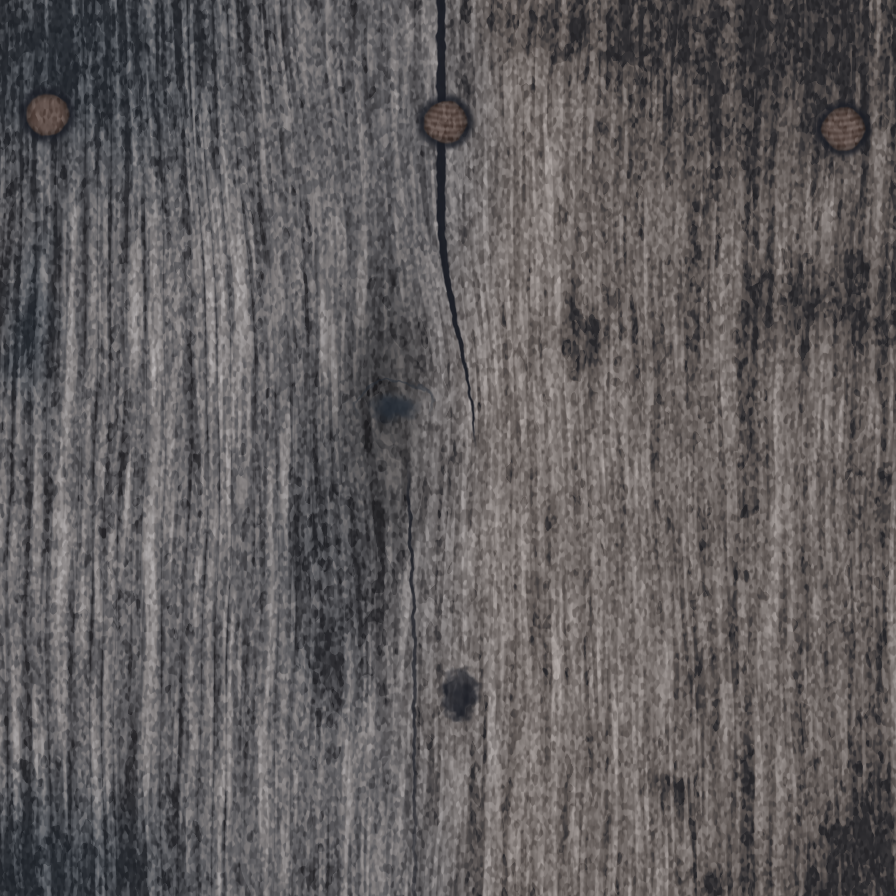
Reproduce this texture procedurally as a Shadertoy shader.

```glsl
// Weathered wooden planks: ridged grain, dark stains, a split, a knot and three pegs.
#define BASE_TONE 0.408
#define FIBRE_CONTRAST 0.23
#define SPECKLE_CONTRAST 0.21
#define RIDGE_DEPTH 0.20
#define RIDGE_FREQUENCY 310.0
#define STAIN_DEPTH 0.15
#define PIT_DEPTH 0.10
#define PEG_RADIUS 0.025
#define COOL_TINT vec3(-0.001, -0.004, 0.009)
#define WARM_TINT vec3(0.024, -0.005, -0.016)
#define CRACK_COLOR vec3(0.10, 0.11, 0.14)
#define KNOT vec2(0.44, 0.545)

// Centre and half size of each stain.
const vec4 STAINS[11] = vec4[11](
    vec4(0.08, 0.95, 0.17, 0.15), vec4(0.87, 0.95, 0.15, 0.13),
    vec4(0.04, 0.64, 0.03, 0.09), vec4(0.06, 0.02, 0.14, 0.09),
    vec4(0.98, 0.02, 0.10, 0.09), vec4(0.65, 0.625, 0.025, 0.03),
    vec4(0.91, 0.66, 0.10, 0.06), vec4(0.39, 0.36, 0.05, 0.14),
    vec4(0.63, 0.97, 0.09, 0.05), vec4(0.735, 0.105, 0.022, 0.02),
    vec4(0.79, 0.01, 0.03, 0.02));

vec2 hash2(vec2 p) {
    vec3 q = fract(p.xyx * vec3(0.1031, 0.1030, 0.0973));
    q += dot(q, q.yzx + 33.33);
    return fract((q.xx + q.yz) * q.zy);
}

// Smooth cellular noise: random cell values blended by distance.
float cellNoise(vec2 p) {
    vec2 cell = floor(p), local = p - cell;
    float sum = 0.0, total = 0.0;
    for (int i = 0; i < 9; i++) {
        vec2 o = vec2(i % 3, i / 3) - 1.0;
        vec2 d = o + hash2(cell + o) - local;
        float w = exp(-5.0 * dot(d, d));
        sum += w * hash2(cell + o + 71.0).x;
        total += w;
    }
    return sum / total;
}

// Layered sines for slow, cloudy variation.
float waves(vec2 p) {
    float v = 0.0, a = 0.5;
    for (int i = 0; i < 4; i++) {
        v += a * sin(p.x + 1.3 * sin(p.y + float(i)));
        p = mat2(1.3, 1.1, -1.1, 1.3) * p + 2.7;
        a *= 0.6;
    }
    return v;
}

float blob(vec2 p, vec2 center, vec2 size) {
    vec2 d = (p - center) / size;
    return exp(-dot(d, d));
}

float lineMask(float d, float halfWidth) {
    float soft = max(0.0012, 1.0 / iResolution.y);
    return 1.0 - smoothstep(halfWidth - soft, halfWidth + soft, abs(d));
}

void mainImage(out vec4 fragColor, in vec2 fragCoord) {
    vec2 uv = fragCoord / iResolution.xy;
    float leftPlank = 1.0 - smoothstep(0.22, 0.46, uv.x);
    float cloud = waves(uv * vec2(13.0, 6.0));
    float ragged = 0.005 * waves(uv * 130.0);

    // Grain coordinate wavers slowly and bows around the knot.
    vec2 fromKnot = uv - KNOT;
    float bow = blob(uv, KNOT, vec2(0.07, 0.14));
    float grain = uv.x - 0.6 * fromKnot.x * bow + 0.03 * blob(uv, vec2(0.3, 1.0), vec2(0.12, 0.3));
    grain += 0.007 * sin(uv.y * 5.0 + uv.x * 6.0) + 0.001 * sin(uv.y * 23.0 + uv.x * 31.0);

    // Long fibres, fine speckles and broad bands.
    float fibre = cellNoise(vec2(grain * 260.0, uv.y * 14.0));
    float strand = cellNoise(vec2(grain * 100.0 + 40.0, uv.y * 2.5));
    float speckle = cellNoise(uv * vec2(330.0, 190.0) + 9.0);
    float tone = BASE_TONE + FIBRE_CONTRAST * (fibre - 0.5) + SPECKLE_CONTRAST * (speckle - 0.5);
    tone += 0.12 * (strand - 0.5) + 0.02 * cloud;

    // Rounded ridges with narrow grooves on the left plank.
    float phase = grain * RIDGE_FREQUENCY + 2.0 * sin(grain * 53.0) + sin(grain * 97.0 + uv.y * 4.0);
    float ridge = sqrt(abs(sin(0.5 * phase))) - 0.76;
    tone += RIDGE_DEPTH * leftPlank * (0.5 + strand) * ridge;

    // Stains and fine clustered pits.
    vec2 p = uv + 0.022 * vec2(waves(uv * 23.0), waves(uv.yx * 19.0 + 4.0));
    float stain = 0.0;
    for (int i = 0; i < 11; i++) stain += blob(p, STAINS[i].xy, STAINS[i].zw);
    stain = min(stain, 1.1);
    float pitNoise = 0.75 * cellNoise(vec2(grain * 170.0, uv.y * 85.0) + 17.0) + 0.25 * strand;
    float pitLevel = 0.24 + 0.03 * cloud + 0.22 * stain;
    float pits = 1.0 - smoothstep(pitLevel - 0.06, pitLevel + 0.08, pitNoise);
    tone -= STAIN_DEPTH * stain + PIT_DEPTH * pits;
    tone += 0.04 * blob(uv, vec2(0.58, 0.4), vec2(0.16, 0.4)) - 0.05 * smoothstep(0.35, 0.75, length(uv - 0.5));
    tone = max(tone, 0.14 + 0.08 * speckle);

    // Cool left, warm right, blue in the dark parts.
    float warmth = smoothstep(0.40, 0.60, uv.x + 0.04 * cloud) * smoothstep(0.16, 0.36, tone);
    warmth = max(warmth, 0.5 * smoothstep(0.36, 0.5, tone));
    vec3 color = tone + mix(COOL_TINT, WARM_TINT, warmth);
    color += vec3(-0.02, 0.0, 0.012) * stain * leftPlank;

    // Shaded knot with an arc above it, and a ragged hole.
    float knotRadius = length(fromKnot * vec2(0.8, 1.2)) + ragged;
    float arc = lineMask(knotRadius - 0.036, 0.0015) * smoothstep(-0.02, 0.02, fromKnot.y);
    float hollow = 1.0 - smoothstep(0.008, 0.024, knotRadius);
    color *= 1.0 - 0.3 * bow * (1.0 - smoothstep(0.0, 0.06, fromKnot.x));
    color = mix(color, vec3(0.15, 0.18, 0.22), 0.8 * hollow + 0.45 * arc * (1.0 - hollow));
    vec2 hole = abs(uv - vec2(0.512, 0.225)) / vec2(0.023, 0.028);
    float holeMask = 1.0 - smoothstep(0.6, 1.05, max(hole.x, hole.y) + 70.0 * ragged);
    color = mix(color, CRACK_COLOR, holeMask * (0.5 + 0.5 * pitNoise));

    // Long split from the top and a hairline below the knot.
    float split = uv.x - 0.492 - 0.038 * (1.0 - smoothstep(0.50, 0.76, uv.y)) - 0.3 * ragged;
    float splitWidth = mix(0.001, 0.0046, smoothstep(0.50, 0.78, uv.y));
    color = mix(color, CRACK_COLOR, 0.95 * smoothstep(0.49, 0.53, uv.y) * lineMask(split, splitWidth));
    float hairline = uv.x - 0.463 + 0.008 * smoothstep(0.25, 0.5, uv.y) - 0.4 * ragged;
    float hairEnd = 1.0 - smoothstep(0.44, 0.50, uv.y);
    color = mix(color, CRACK_COLOR, hairEnd * (0.4 + 0.5 * strand) * lineMask(hairline, 0.002));

    // Evenly spaced pegs with dark rims and cross grain.
    for (int i = 0; i < 3; i++) {
        float n = float(i);
        vec2 d = uv - vec2(0.053 + 0.444 * n, 0.872 - 0.008 * n);
        float r = length(d) + 0.3 * ragged;
        float rings = sin(d.y * 900.0 + 3.0 * sin(d.x * 70.0 + n));
        vec3 wood = vec3(0.37, 0.31, 0.29) + 0.035 * min(n, 1.0) * rings + 0.16 * (speckle - 0.5);
        wood *= 1.0 - 0.35 * smoothstep(0.6, 1.0, r / PEG_RADIUS);
        color = mix(color, CRACK_COLOR, 0.8 - 0.8 * smoothstep(PEG_RADIUS, PEG_RADIUS + 0.01, r));
        color = mix(color, wood, 1.0 - smoothstep(PEG_RADIUS - 0.003, PEG_RADIUS, r));
    }
    fragColor = vec4(clamp(color, 0.0, 1.0), 1.0);
}
```
